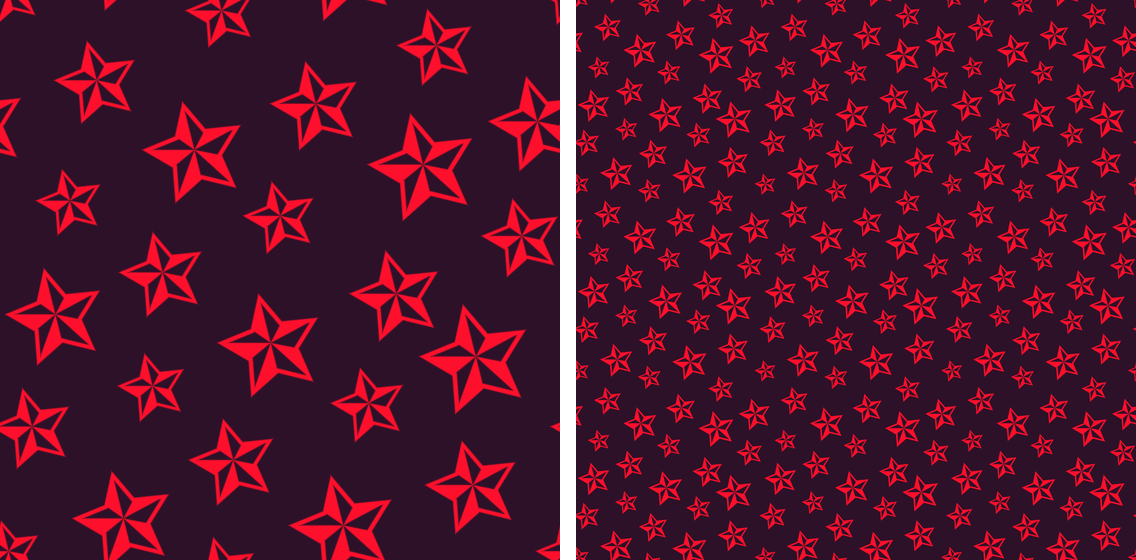
Left, the tile; right, the same tile 3 across and 3 down.
Write a Shadertoy shader that draws this pattern.

```glsl
// Tilted red five-pointed stars with faceted, half-hollow arms on dark plum.
// Stars sit on a jittered 23-point lattice that wraps around the unit tile;
// each one is drawn with signed distances to its outline and facets.

const float TAU = 6.2831853;
const float STAR_COUNT = 23.0;

float hash(float n) {
    return fract(sin(n * 127.1 + 3.7) * 43758.5453);
}

// Unit vector at a clockwise angle from straight up
vec2 heading(float angle) {
    return vec2(sin(angle), cos(angle));
}

// Signed distance to the line a-b, positive on its right side
float rightOf(vec2 p, vec2 a, vec2 b) {
    vec2 along = normalize(b - a);
    return dot(p - a, vec2(along.y, -along.x));
}

// Star outline with tip radius 1 and notch radius 0.5, negative inside
float starOutline(vec2 p) {
    float sector = TAU / 5.0;
    float angle = abs(mod(atan(p.x, p.y) + 0.5 * sector, sector) - 0.5 * sector);
    vec2 folded = length(p) * heading(angle);
    return rightOf(folded, 0.5 * heading(0.5 * sector), vec2(0.0, 1.0));
}

// Wedges between each tip and its clockwise notch, seen from a raised hub
float hollowWedges(vec2 p) {
    vec2 hub = vec2(0.0, 0.07);
    float nearest = 1e3;
    for (int arm = 0; arm < 5; arm++) {
        float angle = float(arm) * TAU / 5.0;
        vec2 tip = heading(angle);
        vec2 notch = 0.5 * heading(angle + TAU / 10.0);
        nearest = min(nearest, max(-rightOf(p, hub, tip), rightOf(p, hub, notch)));
    }
    return nearest;
}

// Solid star minus the wedges, which keep a rim along the outline
float facetedStar(vec2 p) {
    float outline = starOutline(p);
    float hollow = max(hollowWedges(p), outline + 0.08);
    return max(outline, -hollow);
}

void mainImage(out vec4 fragColor, in vec2 fragCoord) {
    vec2 uv = fragCoord / iResolution.xy;
    float pixel = 1.0 / min(iResolution.x, iResolution.y);
    float tilt = 0.245;
    mat2 untilt = mat2(cos(tilt), -sin(tilt), sin(tilt), cos(tilt));

    float dist = 1e3;
    for (float i = 0.0; i < STAR_COUNT; i++) {
        // Near-hexagonal wrapping lattice, loosened by a small random push
        vec2 center = vec2(i, mod(5.0 * i, STAR_COUNT)) / STAR_COUNT;
        center += 0.022 * sqrt(hash(i)) * heading(TAU * hash(i + 31.0));

        // Sizes step so that neighbours differ
        float size = mix(0.06, 0.103, mod(8.0 * i, STAR_COUNT) / (STAR_COUNT - 1.0));

        vec2 p = uv - center;
        p -= floor(p + 0.5);
        if (length(p) > 1.2 * size) continue;
        dist = min(dist, size * facetedStar(untilt * p / size));
    }

    vec3 plum = vec3(0.175, 0.067, 0.157);
    vec3 red = vec3(0.995, 0.06, 0.17);
    float ink = 1.0 - smoothstep(-pixel, pixel, dist);
    fragColor = vec4(mix(plum, red, ink), 1.0);
}
```
